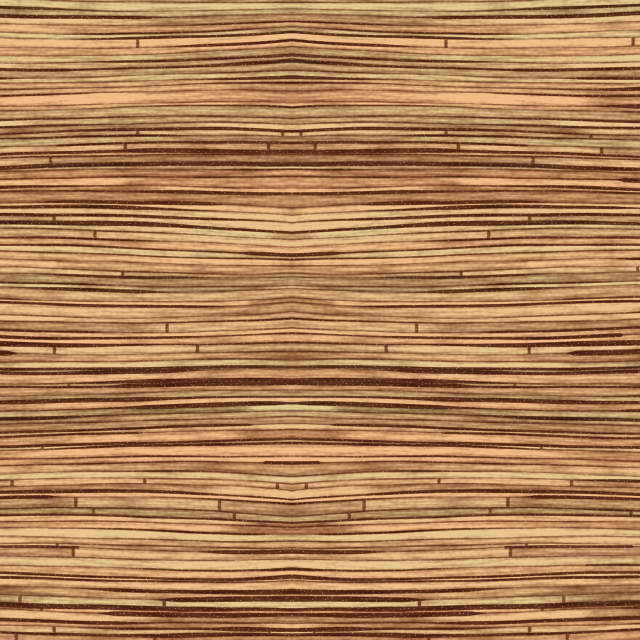
This texture is drawn by a Shadertoy shader. Its source:

```glsl
// Woven wall of thin horizontal reeds: jittered one-dimensional cells form the reeds,
// dark gaps of varying width part them, and stretched cellular noise adds the fibres.
// The sheet is folded about a vertical line, so its reeds meet there in slight peaks.

const float REEDS = 88.0;

float hash(vec2 p) {
    vec3 q = fract(p.xyx * vec3(0.1031, 0.1030, 0.0973));
    q += dot(q, q.yzx + 33.33);
    return fract((q.x + q.y) * q.z);
}

// Distance to the nearest scattered point
float cellular(vec2 p) {
    vec2 cell = floor(p);
    float nearest = 2.0;
    for (int j = -1; j <= 1; j++)
    for (int i = -1; i <= 1; i++) {
        vec2 c = cell + vec2(i, j);
        vec2 point = c + vec2(hash(c), hash(c + 57.3));
        nearest = min(nearest, length(point - p));
    }
    return nearest;
}

// Height of the border below reed i, gently wavering along x
float border(float i, float x) {
    return i + 0.68 * (hash(vec2(i, 3.0)) - 0.5)
        + 0.07 * sin(x * 9.0 + i * 8.7) + 0.04 * sin(x * 27.0 + i * 5.1);
}

// Random value that changes from piece to piece along a strip; y is the distance to a joint
vec2 pieces(float id, float x, float seed) {
    float rate = mix(1.5, 5.0, hash(vec2(id, seed)));
    float s = x * rate + 20.0 * hash(vec2(id, seed + 1.0));
    float joint = floor(s + 0.5);
    float blend = mix(0.006, 0.3, hash(vec2(joint + id * 7.0, seed + 2.0)));
    float left = hash(vec2(id, joint - 1.0 + seed * 40.0));
    float right = hash(vec2(id, joint + seed * 40.0));
    float side = s - joint;
    return vec2(mix(left, right, smoothstep(-blend, blend, side)), abs(side) / rate);
}

// Cover of the dark gap around border i
float gap(float i, float x, float dist, float shade, float px) {
    float size = clamp(pieces(i, x, 5.0).x + shade, 0.0, 1.0);
    float halfWidth = 0.07 + 0.27 * size * size * size;
    float strength = mix(0.3, 1.0, smoothstep(0.1, 0.65, size));
    float soft = max(0.07, 0.5 * px);
    return strength * (1.0 - smoothstep(halfWidth - soft, halfWidth + soft, dist));
}

// From dark umber through brown to pale straw
vec3 reedColour(float tone) {
    vec3 umber = vec3(0.27, 0.11, 0.06);
    vec3 brown = vec3(0.55, 0.37, 0.24);
    vec3 straw = vec3(0.88, 0.73, 0.54);
    return tone < 0.5 ? mix(umber, brown, tone * 2.0) : mix(brown, straw, tone * 2.0 - 1.0);
}

vec3 reeds(vec2 p, float px) {
    float x = abs(p.x - 0.456);

    // Broad bends, and small peaks at the fold
    float v = p.y * REEDS + 0.5 * sin(x * 6.0 + p.y * 13.0)
        + 0.5 * exp(-x * 11.0) * sin(p.y * 31.0 + 1.0);

    // Find the reed that holds this spot
    float id = floor(v);
    if (v < border(id, x)) id -= 1.0;
    else if (v >= border(id + 1.0, x)) id += 1.0;
    float low = border(id, x);
    float high = border(id + 1.0, x);
    float across = (v - low) / (high - low);

    // Darker and lighter zones of the sheet
    float shade = 0.10 * sin(p.y * 17.0 + 2.0 * sin(x * 5.0))
        + 0.09 * sin(p.y * 41.0 + x * 4.0) * sin(x * 8.0 + p.y * 7.0);

    // Rounded reed body with long fibres and fine grain
    vec2 piece = pieces(id, x, 11.0);
    float fibre = 0.48 - cellular(vec2(x * 16.0, v * 2.7));
    float grain = 0.48 - cellular(vec2(x * 110.0, v * 2.2) + 31.0);
    float tone = 0.76 + 0.40 * (piece.x - 0.5) - 0.5 * shade;
    tone += 0.32 * (4.0 * across * (1.0 - across) - 0.62) + 0.06 * (across - 0.5);
    tone += 0.38 * fibre + 0.17 * grain;

    // Gaps on both sides, and a few cut reed ends
    float dark = max(gap(id, x, v - low, shade, px), gap(id + 1.0, x, high - v, shade, px));
    float cut = step(0.72, hash(vec2(id, 91.0))) * (1.0 - smoothstep(0.001, 0.004, piece.y));
    dark = max(dark, 0.75 * cut);
    float gapTone = 0.10 + 0.25 * fibre + 0.45 * smoothstep(0.28, 0.42, grain);
    tone = clamp(mix(tone, gapTone, dark), 0.0, 1.05);

    // Each reed leans to red or to yellow
    vec3 tint = mix(vec3(1.03, 0.96, 0.93), vec3(0.98, 1.03, 1.0), hash(vec2(id, 23.0)));
    return reedColour(tone) * tint;
}

void mainImage(out vec4 fragColor, in vec2 fragCoord) {
    float px = REEDS / iResolution.y;
    vec3 colour = vec3(0.0);
    // Two samples per pixel in height smooth the thin lines
    for (int k = 0; k < 2; k++) {
        vec2 spot = fragCoord + vec2(0.0, float(k) * 0.5 - 0.25);
        colour += 0.5 * reeds(spot / iResolution.xy, px);
    }
    fragColor = vec4(colour, 1.0);
}
```
